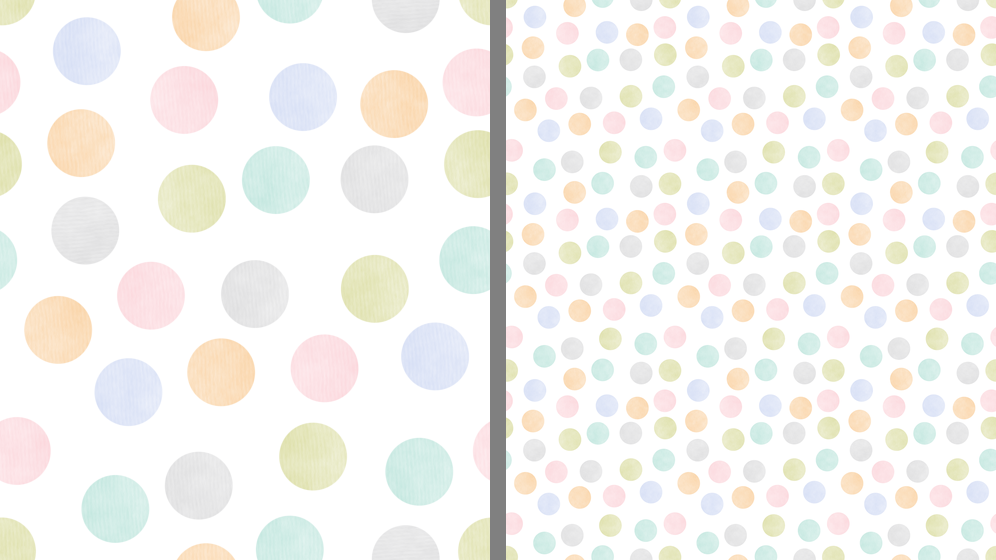
Left: one tile. Right: repeated 3 by 3.
Reproduce this pattern procedurally as a Shadertoy shader.

```glsl
// Scattered pastel watercolour dots with ribbed paper grain on white, tiling seamlessly.
#define DOTS 29            // dots per tile
#define LATTICE_STEP 5     // rise of the lattice from dot to dot
#define COLOUR_STEP 13     // spreads dots of one colour over the tile
#define ORIGIN vec2(0.483, 0.529) // tile corner, so that edges cut dots cleanly
#define RADIUS 0.0605      // in canvas heights
#define JITTER 0.022       // random shift of each dot
#define SWAY 0.025         // slow bend of the whole lattice
#define RIB_FREQUENCY 54.0 // paper ribs, radians per dot radius
#define RIB_DEPTH 0.08
#define GRAIN_DEPTH 0.22
#define WASH_DEPTH 0.35
const float TAU = 6.2831853;

const vec3 TINTS[6] = vec3[6](
    vec3(0.905, 0.905, 0.908),  // grey
    vec3(0.99, 0.885, 0.90),    // pink
    vec3(0.825, 0.93, 0.907),   // mint
    vec3(0.985, 0.877, 0.75),   // apricot
    vec3(0.905, 0.91, 0.757),   // olive
    vec3(0.88, 0.905, 0.97));   // blue

float hash(vec2 p) {
    vec3 q = fract(vec3(p.xyx) * 0.1031);
    q += dot(q, q.yzx + 33.33);
    return fract((q.x + q.y) * q.z);
}

float valueNoise(vec2 p) {
    vec2 cell = floor(p), f = fract(p);
    f = f * f * (3.0 - 2.0 * f);
    return mix(mix(hash(cell), hash(cell + vec2(1, 0)), f.x),
               mix(hash(cell + vec2(0, 1)), hash(cell + vec2(1, 1)), f.x), f.y);
}

// Dot centre in tile units: a wrapped lattice, bent by sines and jittered
vec2 dotCentre(int i, vec2 aspect) {
    vec2 c = vec2(i, (i * LATTICE_STEP) % DOTS) / float(DOTS);
    vec2 bend = SWAY * sin(TAU * c.yx + vec2(0.7, 2.1));
    float angle = TAU * hash(vec2(i, 17));
    return c + (bend + JITTER * vec2(cos(angle), sin(angle))) / aspect;
}

// Pigment strength at q, where the dot spans the unit disc
float pigment(vec2 q, float seed) {
    vec2 s = q + 20.0 + 7.0 * seed;

    // Broad wash: a sideways gradient with soft blotches
    float side = hash(vec2(seed, 5)) < 0.5 ? -1.0 : 1.0;
    float blotch = 0.65 * valueNoise(s * 2.2) + 0.35 * valueNoise(s * 5.0 + 9.0) - 0.5;
    float wash = 0.30 * side * sin(1.6 * q.x + 0.3 * q.y) + blotch;

    // Wavering ribs, broken along their length, and fine streaky fibres
    float waver = 2.2 * valueNoise(s * vec2(2.0, 3.0)) + 0.8 * sin(3.0 * q.y + seed);
    float rib = sin(RIB_FREQUENCY * (q.x + 0.08 * q.y) + waver);
    rib *= 0.3 + valueNoise(s * vec2(8.0, 4.0));
    float grain = 0.6 * valueNoise(s * vec2(24.0, 9.0))
                + 0.4 * valueNoise(s * vec2(45.0, 22.0)) - 0.5;

    float rim = 0.07 * smoothstep(0.9, 1.0, length(q));
    return 1.0 + WASH_DEPTH * wash + RIB_DEPTH * rib + GRAIN_DEPTH * grain + rim;
}

void mainImage(out vec4 fragColor, in vec2 fragCoord) {
    vec2 uv = fragCoord / iResolution.xy + ORIGIN;
    vec2 aspect = vec2(iResolution.x / iResolution.y, 1.0);
    float soft = 0.8 / iResolution.y;
    vec3 colour = vec3(1.0);

    for (int i = 0; i < DOTS; i++) {
        // Nearest wrapped copy of this dot
        vec2 d = uv - dotCentre(i, aspect);
        d = (d - round(d)) * aspect;
        float cover = 1.0 - smoothstep(-soft, soft, length(d) - RADIUS);
        if (cover <= 0.0) continue;

        // Some grey dots have their ribs running across
        int tint = ((i * COLOUR_STEP) % DOTS) * 6 / DOTS;
        vec2 q = d / RADIUS;
        if (tint == 0 && hash(vec2(i, 3)) < 0.5) q = vec2(-q.y, q.x);

        vec3 paint = 1.0 - (1.0 - TINTS[tint]) * pigment(q, float(i));
        colour = mix(colour, paint, cover);
    }
    fragColor = vec4(colour, 1.0);
}
```
